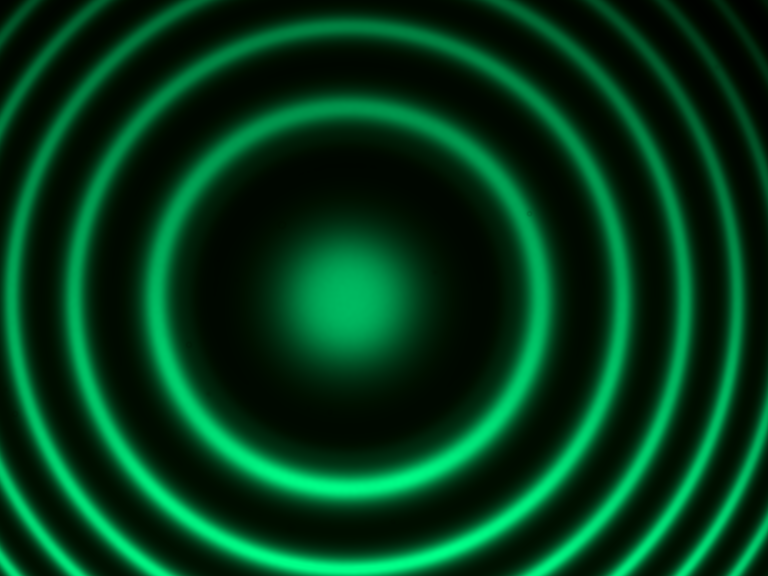
Reproduce this background procedurally as a Shadertoy shader.

```glsl
const float PI = 3.14159265;
const vec2 RING_CENTER = vec2(0.6047, 0.4826);
const float ORDER_SPACING = 0.115;   // squared radius between bright rings
const float ORDER_OFFSET = 0.03;

vec2 hash2(vec2 p) {
    p = vec2(dot(p, vec2(127.1, 311.7)), dot(p, vec2(269.5, 183.3)));
    return fract(sin(p) * 43758.55);
}

vec2 cellGradient(vec2 cell) {
    return hash2(cell) * 2.0 - 1.0;
}

float gradientNoise(vec2 p) {
    vec2 i = floor(p), f = fract(p);
    vec2 u = f * f * f * (f * (f * 6.0 - 15.0) + 10.0);
    vec2 e = vec2(0.0, 1.0);
    float a = dot(cellGradient(i), f);
    float b = dot(cellGradient(i + e.yx), f - e.yx);
    float c = dot(cellGradient(i + e.xy), f - e.xy);
    float d = dot(cellGradient(i + e.yy), f - e.yy);
    return mix(mix(a, b, u.x), mix(c, d, u.x), u.y);
}

float bell(float x, float width) {
    return exp(-x * x / (width * width));
}

// Interference rings, evenly spaced in squared radius
float fringes(float radius, float finesse) {
    float order = radius * radius / ORDER_SPACING + ORDER_OFFSET;
    float s = pow(abs(sin(PI * order)), 2.4);
    return 1.0 / (1.0 + finesse * s) - 0.6 / (1.0 + finesse);
}

// Outer rings are less sharply resolved than the central spot
float finesseAt(float radius) {
    return mix(10.0, 5.2, smoothstep(0.15, 0.6, radius));
}

// Light grows towards the bottom and fades in the upper corners
float illumination(vec2 uv, vec2 p) {
    float slope = 1.05 - 0.53 * uv.y - 0.22 * p.x * p.x;
    float lowerArc = 0.09 * bell(uv.y - 0.12, 0.16) * bell(p.x, 0.4);
    float corner = smoothstep(0.72, 1.18, length(p - vec2(-0.08, -0.25)));
    return (slope + lowerArc) * (1.0 - 0.75 * corner);
}

// Small dark specks and hollow rings of dust
float dust(vec2 uv, float aspect) {
    float shade = 0.0;
    for (int i = 0; i < 18; i++) {
        vec2 seed = vec2(float(i), 7.3);
        vec2 spot = hash2(seed) * vec2(aspect, 1.0);
        vec2 kind = hash2(seed + 31.7);
        float size = mix(0.002, 0.007, kind.x);
        float d = length(uv - spot);
        float solid = bell(d, size);
        float hollow = bell(d - size, 0.0022);
        shade += mix(solid, hollow, step(0.65, kind.y));
    }
    return 0.13 * min(shade, 1.0);
}

vec3 greenTint(float level) {
    return vec3(0.0, level, max(0.57 * level - 0.035, 0.0));
}

void mainImage(out vec4 fragColor, in vec2 fragCoord) {
    vec2 uv = fragCoord / iResolution.y;
    float aspect = iResolution.x / iResolution.y;
    vec2 p = uv - RING_CENTER;
    float radius = length(p * vec2(1.0, 1.01));

    float level = fringes(radius, finesseAt(radius));

    // Faint echo along the inside of the first ring
    level += 0.04 * bell(radius - 0.278, 0.015);
    level *= illumination(uv, p);

    // Uneven glass, fine grain and dust
    level *= 1.0 + 0.05 * gradientNoise(uv * 9.0) + 0.02 * gradientNoise(uv * 90.0);
    level *= 1.0 - dust(uv, aspect);

    fragColor = vec4(greenTint(clamp(level, 0.0, 1.0)), 1.0);
}
```
